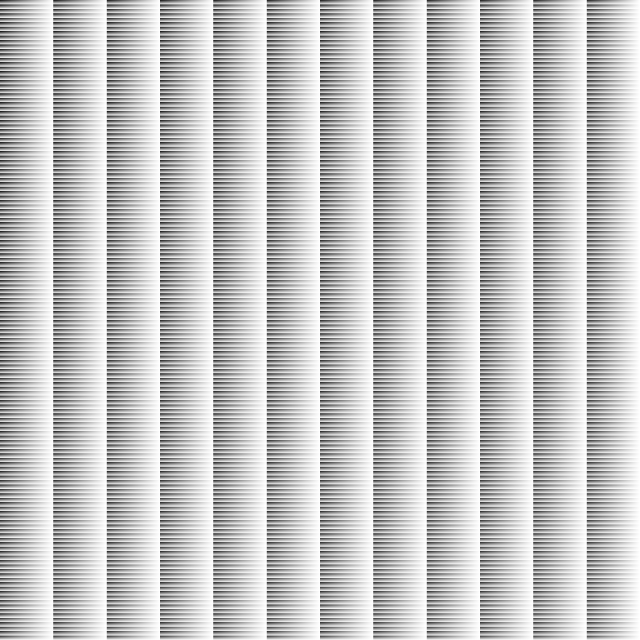
This pattern is drawn by a WebGL 2 fragment shader. Its source:

```glsl
#version 300 es
precision highp float;
// Twelve columns of fine horizontal wedges, dark at the left and fading to white.
// Darkness is the product of two sawtooth ramps, one across and one down,
// each averaged over a small footprint so that its edges stay smooth.

uniform vec2 u_resolution;
out vec4 fragColor;

const float COLUMNS = 12.0;
const float ROWS = 144.0;
const float FILTER_PIXELS = 0.6;    // width of the smoothing footprint
const float FADE_RIGHT = 0.06;      // ink lost toward the right side
const float FADE_BOTTOM = 0.10;     // ink lost toward the bottom
const vec3 PAPER = vec3(1.0);
const vec3 INK = vec3(0.0);

// Running integral of fract(t)
float sawtoothIntegral(float t) {
    float f = fract(t);
    return 0.5 * (floor(t) + f * f);
}

// Mean of fract() over a footprint of the given width
float smoothSawtooth(float t, float width) {
    return (sawtoothIntegral(t + 0.5 * width) - sawtoothIntegral(t - 0.5 * width)) / width;
}

void main() {
    vec2 uv = gl_FragCoord.xy / u_resolution;
    vec2 footprint = FILTER_PIXELS / u_resolution;

    // Columns fade rightward; each row is darkest along its top edge
    float columnInk = 1.0 - smoothSawtooth(uv.x * COLUMNS, footprint.x * COLUMNS);
    float rowInk = smoothSawtooth(uv.y * ROWS, footprint.y * ROWS);

    // Slight lightening over the whole canvas
    float strength = (1.0 - FADE_RIGHT * uv.x) * (1.0 - FADE_BOTTOM * (1.0 - uv.y));

    fragColor = vec4(mix(PAPER, INK, columnInk * rowInk * strength), 1.0);
}
```
